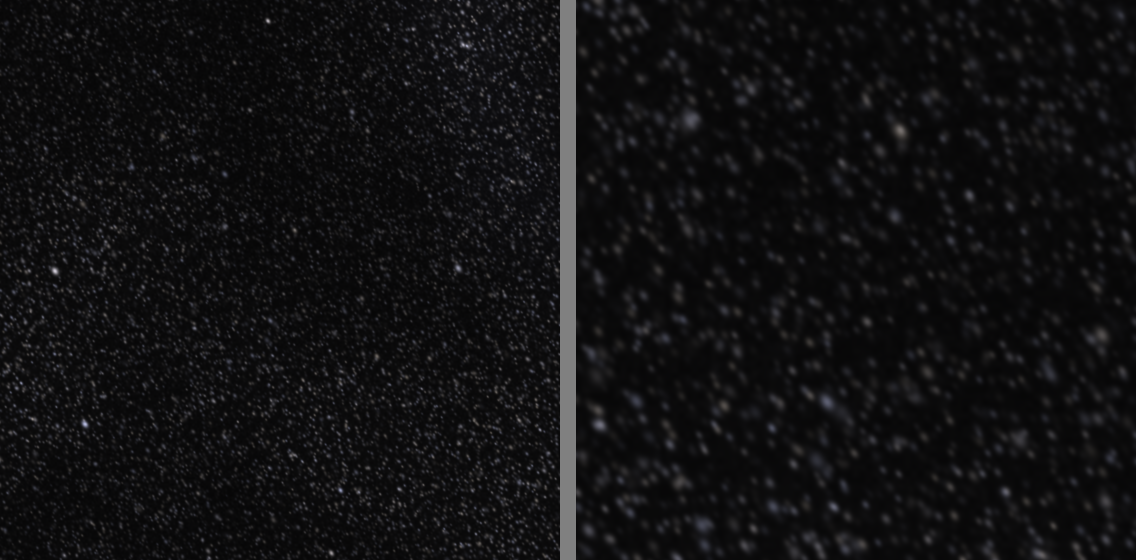
Left: the whole. Right: its middle third, enlarged.
Write a WebGL 2 fragment shader that draws this texture.

```glsl
#version 300 es
precision highp float;

// A dense night sky: four layers of soft, slightly slanted stars, from fine
// dust to a few bright points, scattered one per cell of a jittered grid.
// Broad noise thins the dust into dark lanes and adds a faint bluish haze.

uniform vec2 u_resolution;
out vec4 fragColor;

// Three random values in 0..1 from a cell and a seed (integer mixing).
vec3 hash3(vec2 cell, float seed) {
    uvec3 v = uvec3(ivec3(vec3(cell, seed)));
    v = v * 1664525u + 1013904223u;
    v.x += v.y * v.z; v.y += v.z * v.x; v.z += v.x * v.y;
    v ^= v >> 16u;
    v.x += v.y * v.z; v.y += v.z * v.x; v.z += v.x * v.y;
    return vec3(v >> 16u) / 65535.0;
}

float valueNoise(vec2 p, float seed) {
    vec2 cell = floor(p);
    vec2 f = fract(p);
    f = f * f * (3.0 - 2.0 * f);
    float low = mix(hash3(cell, seed).x, hash3(cell + vec2(1, 0), seed).x, f.x);
    float high = mix(hash3(cell + vec2(0, 1), seed).x, hash3(cell + vec2(1, 1), seed).x, f.x);
    return mix(low, high, f.y);
}

float fbm(vec2 p, float seed) {
    float sum = 0.0;
    float weight = 0.5;
    for (int octave = 0; octave < 4; octave++) {
        sum += weight * valueNoise(p, seed + float(octave));
        p = p * 2.03 + 7.1;
        weight *= 0.5;
    }
    return sum;
}

// One star per cell; a higher steepness makes bright stars rarer.
vec3 starLayer(vec2 uv, float cells, float radius, float steepness, float seed) {
    vec2 slant = vec2(0.6, -0.8);
    float softRadius = max(radius, 0.6 / min(u_resolution.x, u_resolution.y));
    vec2 home = floor(uv * cells);
    vec3 light = vec3(0.0);
    for (int y = -1; y <= 1; y++) {
        for (int x = -1; x <= 1; x++) {
            vec2 cell = home + vec2(x, y);
            vec3 place = hash3(cell, seed);
            vec3 look = hash3(cell, seed + 50.0);
            vec2 d = uv - (cell + place.xy) / cells;
            // Stretch the glow along the slant.
            vec2 q = vec2(dot(d, slant) / 1.25, dot(d, vec2(-slant.y, slant.x)) / 0.88);
            q /= softRadius * mix(0.8, 1.15, look.y);
            float glow = exp(-0.5 * dot(q, q));
            vec3 tint = mix(vec3(1.06, 0.99, 0.92), vec3(0.9, 0.94, 1.16), look.x);
            light += tint * glow * pow(place.z, steepness);
        }
    }
    return light;
}

void main() {
    vec2 uv = gl_FragCoord.xy / min(u_resolution.x, u_resolution.y);

    // Broad density of the dust, with a hazy band towards the upper right.
    float clouds = smoothstep(0.25, 0.7, fbm(uv * 3.5, 11.0));
    float haze = exp(-pow((uv.x - 0.92 + 0.35 * (uv.y - 0.7)) / 0.13, 2.0))
               * smoothstep(0.35, 0.7, uv.y);
    float lane = exp(-pow((uv.x - 0.46) / 0.13, 2.0)) * smoothstep(0.45, 0.75, uv.y);
    float density = 0.65 + 0.6 * clouds + 0.35 * haze - 0.2 * lane;

    // Sky background with fine grain.
    vec3 sky = vec3(0.033, 0.032, 0.034) * (0.7 + 0.4 * density);
    sky += vec3(0.008, 0.009, 0.016) * haze;
    sky += 0.014 * (valueNoise(uv * 260.0, 31.0) - 0.5);

    // Stars from finest to brightest.
    sky += 0.25 * density * starLayer(uv, 150.0, 0.0018, 4.0, 101.0);
    sky += 0.30 * density * starLayer(uv, 64.0, 0.0023, 5.0, 202.0);
    sky += 0.38 * starLayer(uv, 20.0, 0.0029, 5.0, 303.0);
    sky += 0.90 * starLayer(uv, 5.0, 0.0034, 3.0, 404.0);

    fragColor = vec4(clamp(sky, 0.0, 1.0), 1.0);
}
```
